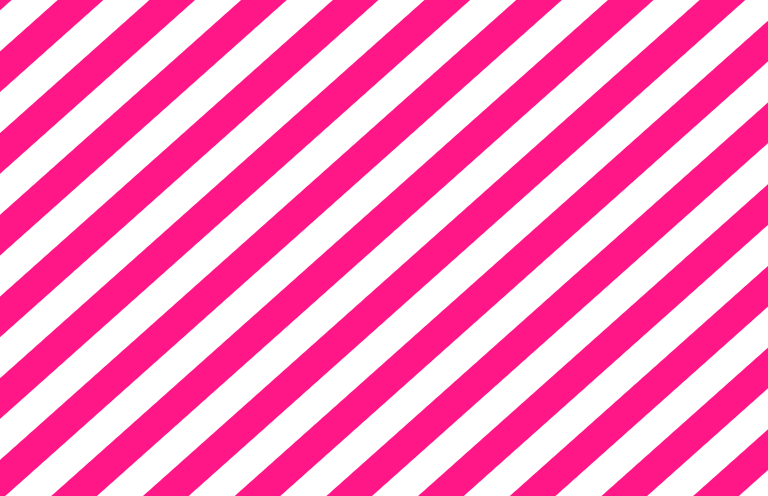
Give the GLSL for this pattern, as a Shadertoy shader.

```glsl
const vec3 PINK = vec3(1.0, 0.09, 0.53);
const vec3 WHITE = vec3(1.0);
const vec2 REPEATS = vec2(8.375, 6.07); // stripe periods across and down the canvas
const float STRIPE_CENTER = 0.878;      // phase of a pink stripe's middle at the top left
const float STRIPE_WIDTH = 0.498;       // pink share of one period

// Signed distance to the nearest stripe edge, in periods; negative inside
float stripeDistance(float phase) {
    float offset = fract(phase - STRIPE_CENTER + 0.5) - 0.5;
    return abs(offset) - 0.5 * STRIPE_WIDTH;
}

void mainImage(out vec4 fragColor, in vec2 fragCoord) {
    vec2 uv = fragCoord / iResolution.xy;

    // Diagonal phase, measured from the top left corner
    float phase = dot(REPEATS, vec2(uv.x, 1.0 - uv.y));

    // Edge smoothing over one pixel
    float pixelSize = length(REPEATS / iResolution.xy);
    float coverage = clamp(0.5 - stripeDistance(phase) / pixelSize, 0.0, 1.0);

    fragColor = vec4(mix(WHITE, PINK, coverage), 1.0);
}
```
